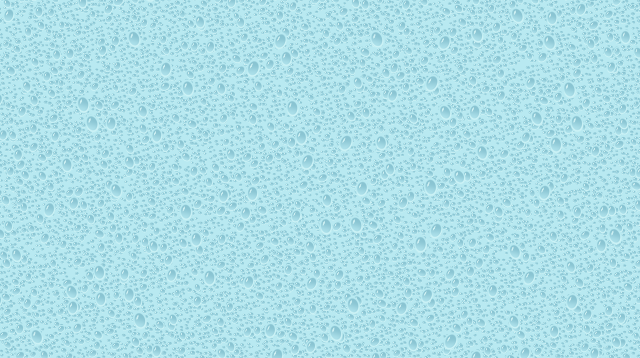
A Shadertoy shader for this texture:

```glsl
const vec3 PALE = vec3(0.72, 0.915, 0.945);
const vec3 DEEP = vec3(0.54, 0.77, 0.825);
const vec3 SHALLOW = vec3(0.67, 0.875, 0.915);
const vec3 GLINT = vec3(0.87, 0.98, 0.98);

vec4 hash4(vec2 cell, float seed) {
    vec4 h = fract(vec4(cell.xyx, cell.y + seed) * vec4(0.1031, 0.1030, 0.0973, 0.1099) + seed * 0.137);
    h += dot(h, h.wzxy + 33.33);
    return fract((h.xxyz + h.yzzw) * h.zywx);
}

mat2 turn(float angle) {
    float c = cos(angle), s = sin(angle);
    return mat2(c, s, -s, c);
}

// One layer of droplets on a sloping jittered grid, laid over the colour below
vec3 addDrops(vec3 below, vec2 p, float cell, vec2 radii, float share, float tilt, float seed) {
    mat2 slope = turn(0.32);
    vec2 grid = p * slope / cell;
    vec2 local = vec2(0.0);
    float nearest = 20.0, second = 20.0, scale = 1.0;

    for (int j = -1; j <= 1; j++)
    for (int i = -1; i <= 1; i++) {
        vec2 id = floor(grid) + vec2(i, j);
        vec4 rnd = hash4(id + 50.0, seed);
        if (rnd.z > share) continue;
        vec2 offset = slope * (grid - id - 0.5 - 0.65 * (rnd.xy - 0.5)) * cell;
        mat2 spin = turn(tilt * (rnd.w - 0.5));
        float size = mix(0.72, 1.15, fract(rnd.w * 7.31 + rnd.x));
        vec2 q = spin * (offset * spin / (radii * size));
        float d = length(q);
        if (d < nearest) {
            second = nearest;
            nearest = d;
            local = q;
            scale = size;
        } else {
            second = min(second, d);
        }
    }

    // Crowded drops keep a thin gap between them
    float edge = max(nearest - 1.0, nearest - second + 0.2);
    float soft = 0.65 / (iResolution.y * min(radii.x, radii.y) * scale);

    // Clear margin with a bright rim on the lower side
    vec3 color = mix(below, PALE, 1.0 - smoothstep(0.18, 0.45, edge));
    float rim = exp(-pow((edge - 0.12) / 0.17, 2.0)) * smoothstep(0.3, -0.8, local.y - 0.3 * local.x);
    color = mix(color, GLINT, 0.55 * rim);

    // Body darkens toward the top
    vec3 body = mix(SHALLOW, DEEP, smoothstep(-1.0, 0.65, local.y + 0.15 * local.x));
    body = mix(body, DEEP, 0.25 * smoothstep(-0.3, 0.0, edge) * smoothstep(-0.2, 0.6, local.x));

    // Slanted reflection at the upper left
    vec2 glintPos = (local - vec2(-0.42, 0.38)) * turn(-0.55) / vec2(0.17, 0.43);
    float glint = 1.0 - smoothstep(0.45, 1.15 + soft, length(glintPos));
    body = mix(body, GLINT, 0.8 * glint);

    return mix(color, body, 1.0 - smoothstep(-soft, soft, edge));
}

void mainImage(out vec4 fragColor, in vec2 fragCoord) {
    vec2 p = fragCoord / iResolution.y;
    vec3 color = PALE;

    // Fine spray, small beads, middling drops, then the largest ones
    color = addDrops(color, p, 0.0135, vec2(0.0052, 0.0043), 0.95, 1.2, 1.0);
    color = addDrops(color, p, 0.0240, vec2(0.0068, 0.0058), 0.55, 1.4, 2.0);
    color = addDrops(color, p, 0.0430, vec2(0.0084, 0.0112), 0.70, 2.2, 3.0);
    color = addDrops(color, p, 0.0950, vec2(0.0125, 0.0172), 0.75, 0.9, 4.0);

    fragColor = vec4(color, 1.0);
}
```
